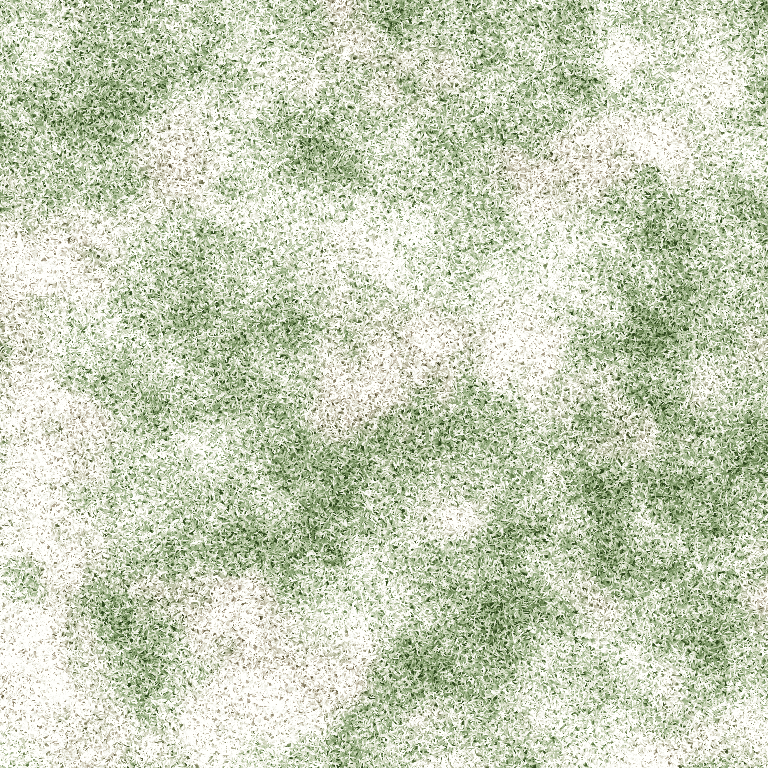
This texture is drawn by a Shadertoy shader. Its source:

```glsl
// Patchy, sun-bleached grass: fine tangled blades over green turf fading to pale ground.

const float PATCH_SCALE = 7.5;    // bleached patches across the canvas
const float PATCH_WEIGHT = 0.56;  // contrast between turf and bare ground
const float BLADE_CELLS = 138.0;  // blade grid cells across the canvas
const int BLADE_LAYERS = 8;
const float BLADE_HALF_LENGTH = 0.66;  // in cells
const float BLADE_HALF_WIDTH = 0.125;  // in cells
const float BLADE_WEIGHT = 1.2;   // contrast between blades
const float GAP_TONE = 1.3;       // shadow between blades
const float GRAIN_SCALE = 330.0;
const float GRAIN_WEIGHT = 2.6;
const float TONE_MEAN = 1.0;
const float TONE_SPREAD = 1.5;
const vec3 GREEN_TINT = vec3(-0.035, 0.012, -0.015);
const vec3 BROWN_TINT = vec3(0.035, -0.045, 0.015);

// From bleached white to deep shadow
const vec3 PALETTE[7] = vec3[7](
    vec3(1.00, 1.00, 0.99), vec3(0.96, 0.96, 0.93), vec3(0.84, 0.85, 0.76),
    vec3(0.70, 0.73, 0.60), vec3(0.55, 0.60, 0.44), vec3(0.40, 0.45, 0.28),
    vec3(0.21, 0.26, 0.13));

float hash(vec2 p) {
    return fract(sin(dot(p, vec2(127.1, 311.7))) * 43758.5453);
}

float noise(vec2 p) {
    vec2 cell = floor(p), f = fract(p);
    f = f * f * (3.0 - 2.0 * f);
    return mix(mix(hash(cell), hash(cell + vec2(1, 0)), f.x),
               mix(hash(cell + vec2(0, 1)), hash(cell + vec2(1, 1)), f.x), f.y);
}

// Centred fractal noise scaled to roughly unit deviation
float patches(vec2 p) {
    float sum = 0.0, amplitude = 1.0;
    for (int i = 0; i < 5; i++) {
        sum += amplitude * (noise(p) - 0.5);
        p = mat2(1.6, 1.2, -1.2, 1.6) * p + 17.3;
        amplitude *= 0.7;
    }
    return sum / 0.295;
}

// Paints one layer of bent, tapered blades over the given tone
float paintBlades(float tone, vec2 p, float lean, float layer, float pixel) {
    vec2 home = floor(p);
    for (int j = -1; j <= 1; j++)
    for (int i = -1; i <= 1; i++) {
        vec2 cell = home + vec2(i, j);
        vec2 seed = cell + layer * 37.0;
        vec2 root = cell + vec2(hash(seed + 0.3), hash(seed + 5.7));
        float angle = lean + 3.6 * (hash(seed + 11.1) - 0.5);
        float shade = hash(seed + 23.9);
        float c = cos(angle), s = sin(angle);
        vec2 q = mat2(c, -s, s, c) * (p - root);
        float halfLength = BLADE_HALF_LENGTH * mix(0.6, 1.0, fract(shade * 7.0));
        float along = q.x / halfLength;
        float bend = 0.24 * (fract(shade * 13.0) - 0.5);
        float width = BLADE_HALF_WIDTH * (1.0 - along * along);
        float edge = abs(q.y - bend * along * along) - width;
        float cover = 1.0 - smoothstep(-0.4 * pixel, 0.4 * pixel, edge);
        cover *= step(abs(along), 1.0);
        float bladeTone = mix(-1.5, 0.75, shade) - 0.25 * along;
        tone = mix(tone, bladeTone, cover);
    }
    return tone;
}

vec3 toneColour(float tone) {
    float t = clamp(tone + 1.0, 0.0, 5.999);
    int k = int(t);
    return mix(PALETTE[k], PALETTE[k + 1], fract(t));
}

void mainImage(out vec4 fragColor, in vec2 fragCoord) {
    vec2 uv = fragCoord / iResolution.y;
    float pixel = BLADE_CELLS / iResolution.y;

    // Broad turf density and the local direction of growth
    float turf = patches(uv * PATCH_SCALE + 3.7);
    float lean = 12.0 * noise(uv * 14.0 + 41.0);

    // Shadowed gaps, then blades from back to front
    float grain = noise(uv * GRAIN_SCALE) - 0.5;
    float blades = GAP_TONE + GRAIN_WEIGHT * grain;
    for (int n = 0; n < BLADE_LAYERS; n++) {
        float layer = float(n) + 1.0;
        vec2 shift = layer * vec2(0.37, 0.61);
        blades = paintBlades(blades, uv * BLADE_CELLS + shift, lean, layer, pixel);
    }

    float z = PATCH_WEIGHT * turf + BLADE_WEIGHT * blades;
    float tone = TONE_MEAN + TONE_SPREAD * z;

    // Green in the dense turf, dry brown where it thins out
    float dryness = 1.3 * (noise(uv * 9.0 + 80.0) - 0.5) - 0.4 * turf;
    vec3 tint = mix(GREEN_TINT, BROWN_TINT, smoothstep(-0.1, 1.0, dryness));
    vec3 colour = toneColour(tone) + tint * smoothstep(0.0, 2.5, tone);
    fragColor = vec4(clamp(colour, 0.0, 1.0), 1.0);
}
```
